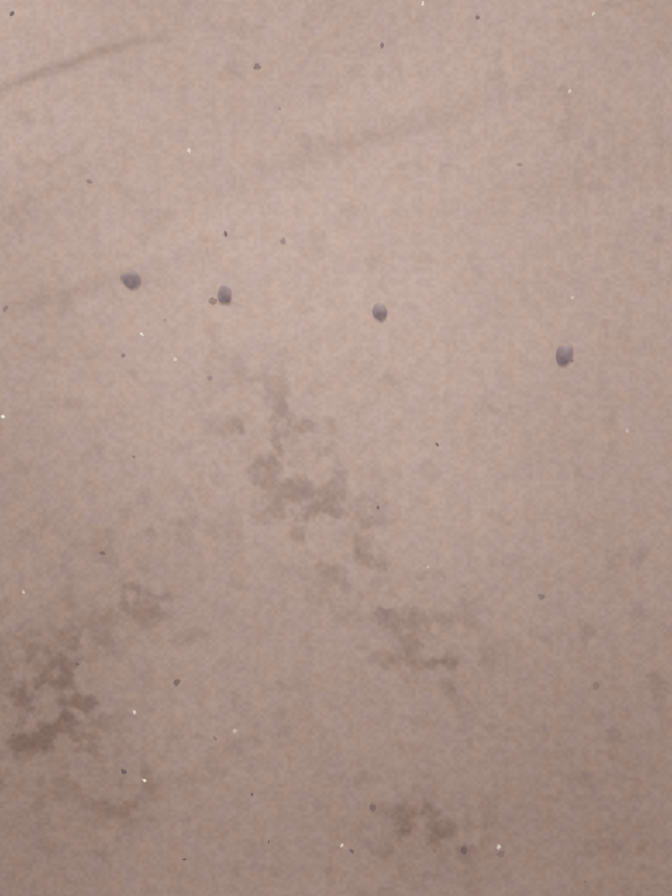
Give the GLSL for this texture, as a Shadertoy shader.

```glsl
// Damp, trodden sand seen from above: a soft light falloff with fine grain,
// slanted drag marks near the top and patches of darker dirt from value noise,
// then hashed loops scatter dark grit, bright grains and a few grey pebbles.

float hash(vec2 p) {
    return fract(sin(dot(p, vec2(127.1, 311.7))) * 43758.5453);
}

vec2 hash2(float n) {
    return vec2(hash(vec2(n, 1.7)), hash(vec2(n, 8.3)));
}

float noise(vec2 p) {
    vec2 i = floor(p), f = fract(p);
    f = f * f * (3.0 - 2.0 * f);
    return mix(mix(hash(i), hash(i + vec2(1, 0)), f.x),
               mix(hash(i + vec2(0, 1)), hash(i + vec2(1, 1)), f.x), f.y);
}

float fbm(vec2 p) {
    float sum = 0.0, amp = 0.5;
    for (int i = 0; i < 4; i++) {
        sum += amp * noise(p);
        p = mat2(0.8, 0.6, -0.6, 0.8) * p * 2.03 + 5.1;
        amp *= 0.5;
    }
    return sum / 0.9375;
}

// Soft slanted furrow that starts at a point and fades out to the right
float furrow(vec2 p, vec2 start, float len, float width) {
    vec2 d = p - start;
    float across = (d.y - 0.3 * d.x + 0.012 * (noise(p * 14.0) - 0.5)) / width;
    float along = smoothstep(-0.05, 0.04, d.x) * smoothstep(len, 0.4 * len, d.x);
    return exp(-across * across) * along;
}

// Coverage of a wobbly, stretched blob; q is measured from its centre
float blob(vec2 q, float radius, float seed, float blur) {
    float a = 6.283 * hash(vec2(seed, 4.4));
    q = mat2(cos(a), sin(a), -sin(a), cos(a)) * q;
    q.y *= 1.0 + 0.6 * hash(vec2(seed, 6.1));
    float wobble = 0.7 * (noise(q / radius * 1.3 + seed * 7.0) - 0.5);
    return smoothstep(blur, -blur, length(q) - radius * (1.0 + wobble));
}

void mainImage(out vec4 fragColor, in vec2 fragCoord) {
    vec2 p = fragCoord / iResolution.y;
    float width = iResolution.x / iResolution.y;
    float x = p.x / width;

    // Light falloff: bright upper middle, dim bottom and sides
    float tone = mix(-0.072, 0.047, smoothstep(-0.02, 0.75, p.y));
    tone -= 0.028 * smoothstep(0.6, 1.0, x);
    tone -= 0.025 * smoothstep(0.3, 0.0, x) * smoothstep(0.95, 0.5, p.y);
    tone += 0.018 * smoothstep(0.5, 0.0, distance(p, vec2(0.4, 0.55)));

    // Broad unevenness and slanted drag marks
    tone += 0.045 * (fbm(p * 5.0) - 0.5);
    vec2 slant = mat2(0.958, -0.287, 0.287, 0.958) * p;
    tone += 0.035 * (fbm(slant * vec2(4.0, 19.0)) - 0.5) * smoothstep(0.4, 0.85, p.y);
    tone -= 0.07 * furrow(p, vec2(0.0, 0.905), 0.24, 0.007);
    tone -= 0.03 * furrow(p, vec2(0.32, 0.82), 0.36, 0.014);
    tone -= 0.03 * furrow(p, vec2(0.03, 0.66), 0.25, 0.012);

    // Dirt patches broken into small crumbs
    float dirt = 0.0;
    for (int i = 0; i < 9; i++) {
        float n = float(i);
        vec2 centre = hash2(n + 31.0) * vec2(0.75 * width, 0.7);
        vec2 d = (p - centre) / (0.03 + 0.035 * hash(vec2(n, 2.2)));
        dirt += exp(-dot(d, d) * vec2(0.8, 1.0).x);
    }
    float crumbs = smoothstep(0.46, 0.72, fbm(p * 42.0 + 3.0));
    tone -= min(dirt, 1.0) * (0.014 + 0.085 * crumbs);
    tone -= 0.025 * smoothstep(0.62, 0.8, fbm(p * 38.0));

    // Fine sand grain
    tone += 0.036 * (noise(p * 260.0) - 0.5) + 0.026 * (noise(p * 130.0 + 9.0) - 0.5);
    vec3 color = vec3(0.69, 0.60, 0.56) + tone;
    color += vec3(0.012, 0.0, -0.012) * (noise(p * 90.0) - 0.5);

    // Dark grit
    for (int i = 0; i < 34; i++) {
        float n = float(i) + 60.0;
        vec2 q = p - hash2(n) * vec2(width, 1.0);
        float size = 0.0016 + 0.0034 * pow(hash(vec2(n, 3.9)), 2.0);
        float strength = 0.25 + 0.5 * hash(vec2(n, 5.5));
        color = mix(color, vec3(0.38, 0.31, 0.30), strength * blob(q, size, n, 0.0016));
    }

    // Bright grains
    for (int i = 0; i < 16; i++) {
        float n = float(i) + 140.0;
        vec2 q = p - hash2(n) * vec2(width, 1.0);
        float strength = 0.35 + 0.6 * hash(vec2(n, 7.2));
        color = mix(color, vec3(0.96, 0.91, 0.85), strength * blob(q, 0.0023, n, 0.0014));
    }

    // Grey pebbles with a shadow below and a lit upper side
    for (int i = 0; i < 4; i++) {
        float n = float(i) + 200.0;
        vec2 place = vec2((float(i) + 0.2 + 0.6 * hash2(n).x) / 4.0, 0.5 + 0.46 * hash2(n).y);
        vec2 q = p - place * vec2(width, 1.0);
        float size = 0.009 + 0.004 * hash(vec2(n, 9.1));
        color = mix(color, vec3(0.42, 0.35, 0.34), 0.5 * blob(q + vec2(-0.001, 0.003), size, n, 0.003));
        float lit = smoothstep(-1.0, 1.0, q.y / size) + 0.5 * (noise(p * 220.0) - 0.5);
        vec3 stone = mix(vec3(0.47, 0.40, 0.42), vec3(0.65, 0.58, 0.58), lit);
        color = mix(color, stone, 0.85 * blob(q, size, n, 0.002));
    }

    fragColor = vec4(color, 1.0);
}
```
